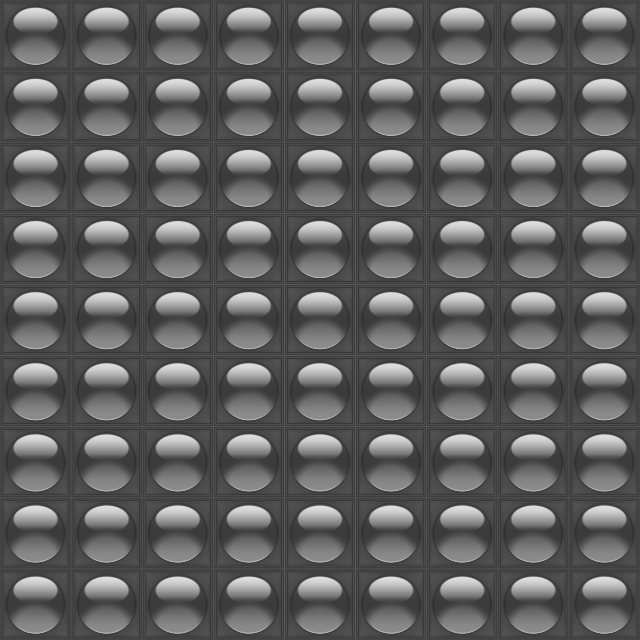
Write a WebGL 1 fragment shader that draws this pattern.

```glsl
precision highp float;
// Nine by nine grid of glossy grey domes set in dark bevelled square plates.

uniform vec2 u_resolution;

// Coverage of the region where the signed distance d is negative.
float fill(float d, float aa) {
  return 1.0 - smoothstep(-0.5 * aa, 0.5 * aa, d);
}

// Plate shade: recessed panel, dark frame and a fine light seam between cells.
float plateShade(vec2 p, float aa) {
  vec2 toEdge = 0.5 - abs(p);
  float edge = min(toEdge.x, toEdge.y);
  float corner = smoothstep(0.42, 0.66, length(p));
  float panel = mix(0.29, 0.34, corner);
  panel -= 0.03 * (1.0 - smoothstep(0.05, 0.10, edge));
  float frame = mix(0.24, 0.20, smoothstep(0.01, 0.05, edge));
  float shade = mix(panel, frame, fill(edge - 0.047, aa));
  shade += 0.09 * fill(abs(edge - 0.030) - 0.006, aa);
  return mix(shade, 0.40, 0.75 * fill(edge - 0.005, aa));
}

// Dome shade; q spans -1 to 1 across the dome.
float domeShade(vec2 q, float aa) {
  float r = length(q);
  float shade = mix(0.23, 0.31, smoothstep(0.0, 1.0, abs(q.y)));

  // Light reflected up from below
  float lobe = length((q - vec2(0.0, -0.75)) / vec2(0.98, 0.88));
  float glow = mix(0.54, 0.35, smoothstep(-0.85, 0.10, q.y));
  shade = mix(shade, glow, 1.0 - smoothstep(0.62, 1.06, lobe));

  // Oval highlight, bright on top and fading out downwards
  vec2 h = (q - vec2(0.0, 0.48)) / vec2(0.75, 0.47);
  float gloss = mix(0.34, 0.87, smoothstep(-1.1, 1.0, h.y));
  float cover = fill((length(h) - 1.0) * 0.47, 1.5 * aa);
  shade = mix(shade, gloss, cover * smoothstep(-1.0, -0.35, h.y));

  // Dark rim above, thin bright rim below
  float rim = smoothstep(0.93, 1.0, r);
  shade -= 0.06 * rim * smoothstep(-0.7, 0.0, q.y);
  return shade + 0.20 * rim * smoothstep(-0.65, -1.0, q.y);
}

void main() {
  vec2 uv = gl_FragCoord.xy / u_resolution;
  vec2 p = fract(uv * 9.0) - 0.5;
  float aa = 9.0 / min(u_resolution.x, u_resolution.y);

  // Dome over its plate, with a soft contact shadow
  float radius = 0.412;
  float d = length(p) - radius;
  float shade = plateShade(p, aa);
  shade -= 0.06 * (1.0 - smoothstep(0.0, 0.035, d));
  shade = mix(shade, domeShade(p / radius, aa / radius), fill(d, aa));

  gl_FragColor = vec4(vec3(shade), 1.0);
}
```
